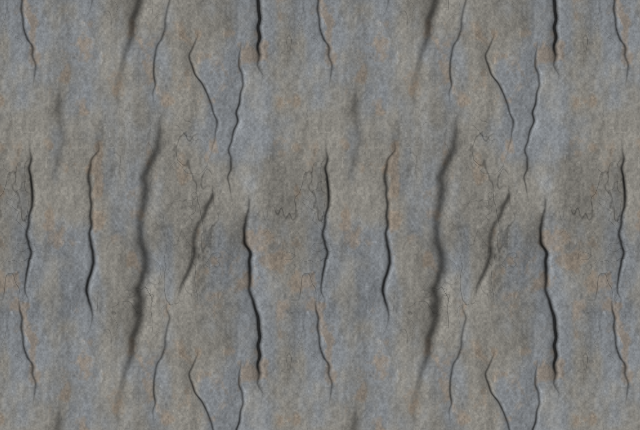
A Shadertoy shader for this texture:

```glsl
// Weathered grey cliff rock with long vertical cracks, shadowed ledges and fine grain
const float TAU = 6.2831853;
const vec2 TILE = vec2(0.689, 0.74);   // repeat size in canvas heights

float hash(vec2 p) {
    return fract(sin(dot(p, vec2(127.1, 311.7))) * 43758.5453);
}

// Value noise with a whole number of cells per tile, so that it repeats
float noise(vec2 uv, vec2 cells) {
    vec2 p = uv * cells;
    vec2 i = floor(p), f = fract(p);
    f = f * f * (3.0 - 2.0 * f);
    vec2 a = mod(i, cells), b = mod(i + 1.0, cells);
    return mix(mix(hash(a), hash(vec2(b.x, a.y)), f.x),
               mix(hash(vec2(a.x, b.y)), hash(b), f.x), f.y);
}

float fbm(vec2 uv, vec2 cells) {
    float sum = 0.0, amp = 0.5;
    for (int i = 0; i < 4; i++) {
        sum += amp * noise(uv, cells);
        cells *= 2.0;
        amp *= 0.5;
    }
    return sum / 0.9375;
}

// Thin vein along the middle level of a noise field
float vein(vec2 uv, vec2 cells, float width) {
    return 1.0 - smoothstep(0.0, width, abs(fbm(uv, cells) - 0.5));
}

// Tapered crack: dark core, soft shadow on the left, lit lip on the right
float crack(vec2 p, vec2 top, vec2 run, float bend, float width, float depth) {
    float t = mod(p.y - top.y, TILE.y) / run.y;
    float x = p.x - top.x - run.x * t - bend * sin(TAU * t);
    x -= TILE.x * round(x / TILE.x);
    float taper = smoothstep(0.0, 0.2, t) * (1.0 - smoothstep(0.7, 1.0, t));
    float w = width * (0.5 + 0.5 * taper);
    float core = exp(-x * x / (w * w));
    float shadow = exp(-abs(x) / (w * (x < 0.0 ? 4.0 : 1.5)));
    float lip = exp(-pow(x / w - 2.6, 2.0));
    return depth * taper * (core + 0.35 * shadow - 0.22 * lip);
}

float allCracks(vec2 p) {
    float c = 0.0;
    // Deep main fissures
    c += crack(p, vec2(0.574, 0.43), vec2(0.024, 0.54), -0.006, 0.0042, 0.62);
    c += crack(p, vec2(0.072, 0.31), vec2(-0.008, 0.42), 0.003, 0.0036, 0.50);
    c += crack(p, vec2(0.226, 0.30), vec2(-0.028, 0.51), -0.007, 0.0038, 0.50);
    // Broad shaded ledges
    c += crack(p, vec2(0.405, 0.22), vec2(-0.150, 0.74), -0.027, 0.0100, 0.36);
    c += crack(p, vec2(0.500, 0.42), vec2(-0.090, 0.29), -0.004, 0.0060, 0.48);
    c += crack(p, vec2(0.315, 0.66), vec2(-0.035, 0.38), 0.010, 0.0080, 0.20);
    c += crack(p, vec2(0.138, 0.18), vec2(0.004, 0.26), 0.004, 0.0100, 0.16);
    // Fine splits
    c += crack(p, vec2(0.556, 0.08), vec2(-0.022, 0.42), 0.006, 0.0028, 0.38);
    c += crack(p, vec2(0.385, 0.68), vec2(-0.018, 0.32), 0.008, 0.0028, 0.32);
    c += crack(p, vec2(0.465, 0.05), vec2(0.020, 0.33), -0.022, 0.0026, 0.34);
    c += crack(p, vec2(0.045, 0.68), vec2(0.025, 0.28), -0.012, 0.0034, 0.34);
    return c;
}

// Stone colour from brightness, with cool, rusty and pale mineral tints
vec3 stone(vec2 uv, float tone) {
    float cool = smoothstep(0.36, 0.64, fbm(uv + 0.37, vec2(9.0, 5.0)));
    vec3 tint = mix(vec3(1.025, 1.005, 0.955), vec3(0.975, 1.005, 1.035), cool);
    float rust = smoothstep(0.60, 0.78, fbm(uv + 0.61, vec2(18.0, 14.0)));
    tint = mix(tint, vec3(1.10, 0.98, 0.86), 0.6 * rust);
    float fleck = smoothstep(0.88, 0.98, noise(uv + 0.13, vec2(70.0, 64.0)));
    return tint * (tone + 0.05 * fleck);
}

void mainImage(out vec4 fragColor, in vec2 fragCoord) {
    vec2 p = vec2(fragCoord.x, iResolution.y - fragCoord.y) / iResolution.y;
    vec2 uv = p / TILE;

    // Brightness: vertical streaks, patches, side-lit relief and grain
    float streak = fbm(uv, vec2(14.0, 3.0)) - 0.5;
    float patches = fbm(uv + 0.23, vec2(7.0, 6.0)) - 0.5;
    vec2 bumpCells = vec2(20.0, 11.0);
    float relief = fbm(uv + vec2(0.008, 0.006), bumpCells) - fbm(uv, bumpCells);
    float grain = noise(uv, vec2(130.0, 110.0)) - 0.5;
    float fine = noise(uv + 0.41, vec2(230.0, 210.0)) - 0.5;
    float tone = 0.512 + 0.13 * streak + 0.12 * patches + 0.24 * relief
               + 0.065 * grain + 0.06 * fine;

    // Hairline fractures, only in some areas
    float broken = smoothstep(0.46, 0.66, fbm(uv + 0.77, vec2(5.0, 4.0)));
    float hairline = vein(uv + 0.19, vec2(9.0, 4.0), 0.014)
                   + 0.6 * vein(uv + 0.53, vec2(8.0, 9.0), 0.012);
    tone -= 0.09 * broken * hairline;

    // Cracks with ragged paths and uneven depth
    float ragged = 0.022 * (noise(uv, vec2(4.0, 11.0)) - 0.5)
                 + 0.009 * (noise(uv, vec2(9.0, 34.0)) - 0.5);
    float depth = mix(0.55, 1.25, noise(uv + 0.31, vec2(6.0, 9.0)));
    float dark = clamp(depth * allCracks(p + vec2(ragged, 0.0)), -0.15, 0.72);

    fragColor = vec4(stone(uv, tone) * (1.0 - dark), 1.0);
}
```
